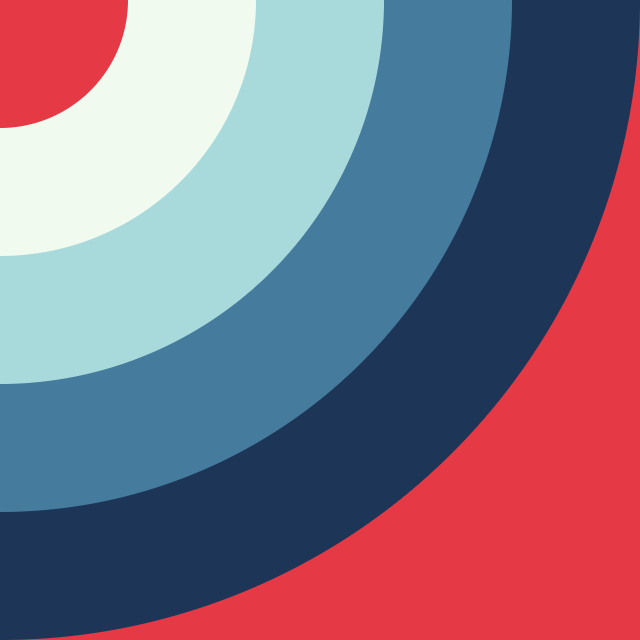
Reproduce this background procedurally as a Shadertoy shader.

```glsl
// Flat concentric quarter rings spreading from the top left corner over a red ground.
#define CENTER vec2(0.0, 1.0)
#define RING_WIDTH 0.2
#define RING_COUNT 5
#define RED vec3(0.902, 0.224, 0.275)
#define CREAM vec3(0.945, 0.980, 0.933)
#define AQUA vec3(0.659, 0.855, 0.863)
#define STEEL vec3(0.271, 0.482, 0.616)
#define NAVY vec3(0.114, 0.208, 0.341)

void mainImage(out vec4 fragColor, in vec2 fragCoord)
{
    vec3 ringColors[RING_COUNT] = vec3[RING_COUNT](RED, CREAM, AQUA, STEEL, NAVY);

    // Canvas units: the height is 1
    float pixel = 1.0 / iResolution.y;
    float radius = distance(fragCoord * pixel, CENTER);

    // Paint discs from the largest to the smallest, with smooth rims
    vec3 color = RED;
    for (int i = RING_COUNT - 1; i >= 0; i--) {
        float edge = radius - RING_WIDTH * float(i + 1);
        float coverage = clamp(0.5 - edge / pixel, 0.0, 1.0);
        color = mix(color, ringColors[i], coverage);
    }

    fragColor = vec4(color, 1.0);
}
```
